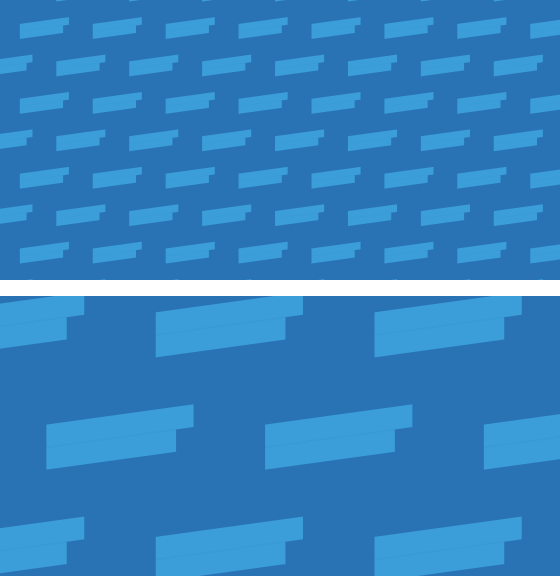
Top: the whole. Bottom: its middle third, enlarged.
This pattern is drawn by a Shadertoy shader. Its source:

```glsl
// Staggered rows of slanted two-step light blue bars on a blue ground.

// Smoothed coverage of the interval from a to b, with edges one pixel wide.
float band(float v, float a, float b, float pixel) {
    return clamp((v - a) / pixel + 0.5, 0.0, 1.0) * clamp((b - v) / pixel + 0.5, 0.0, 1.0);
}

// Sheared bar with upright ends; depth is measured down from the slanted top edge.
float slantedBar(vec2 p, float bottom, float len, float pixel) {
    float depth = p.y + 0.138 * p.x;
    return band(p.x, 0.0, len, pixel) * band(depth, 0.0, bottom, pixel);
}

void mainImage(out vec4 fragColor, in vec2 fragCoord) {
    // One unit is the column spacing; y runs down from the top edge.
    float pixel = 3.84 / iResolution.y;
    vec2 p = vec2(fragCoord.x, iResolution.y - fragCoord.y) * pixel;

    // Brick layout: every other row moves by half a column.
    float rowHeight = 0.5133;
    float row = floor((p.y - 0.128) / rowHeight);
    p.x -= 0.5 * mod(row, 2.0);
    vec2 local = vec2(fract(p.x - 0.108) - 0.164, p.y - row * rowHeight - 0.328);

    // A long upper bar joined to a full-depth, shorter one.
    float upper = slantedBar(local, 0.104, 0.673, pixel);
    float full = slantedBar(local, 0.206, 0.593, pixel);
    float shape = max(upper, full);

    // Faint seam where the two bars meet.
    float seamDepth = local.y + 0.138 * local.x - 0.104;
    shape -= 0.1 * full * band(seamDepth, -0.004, 0.004, pixel);

    vec3 ground = vec3(0.16, 0.45, 0.71);
    vec3 barBlue = vec3(0.23, 0.62, 0.85);
    fragColor = vec4(mix(ground, barBlue, shape), 1.0);
}
```
